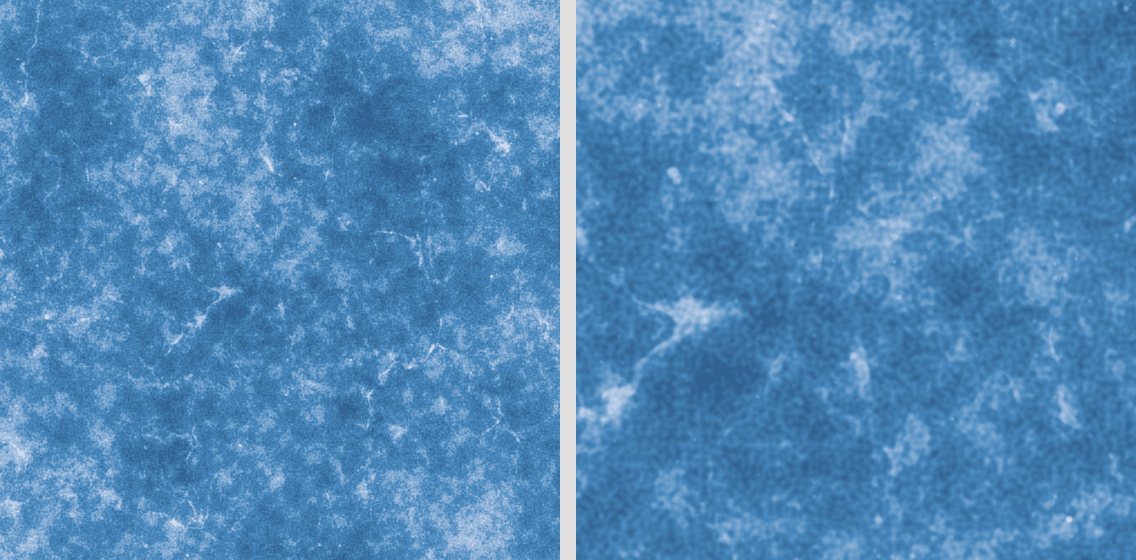
Left, the full canvas; right, a detail of the centre.
Write a three.js fragment shader that draws this texture.

```glsl
#define DEEP vec3(0.22, 0.43, 0.62)
#define MID vec3(0.28, 0.53, 0.74)
#define PALE vec3(0.54, 0.69, 0.84)
#define CLOUD_SCALE 3.2
#define CLOUD_GAIN 2.4
#define GRIT_SCALE 24.0
#define GRIT_GAIN 1.25
#define GRAIN_GAIN 1.6
#define CRACK_CELLS vec2(6.5, 4.8)
#define CRACK_GAIN 1.35
#define TONE_BIAS -0.27

varying vec2 vUv;

vec2 hash2(vec2 p) {
  vec3 q = fract(p.xyx * vec3(0.1031, 0.1030, 0.0973));
  q += dot(q, q.yzx + 33.33);
  return fract((q.xx + q.yz) * q.zy);
}

float gradientAt(vec2 corner, vec2 offset) {
  float angle = 6.2832 * hash2(corner).x;
  return dot(vec2(cos(angle), sin(angle)), offset);
}

float noise(vec2 p) {
  vec2 i = floor(p), f = fract(p);
  vec2 u = f * f * f * (f * (f * 6.0 - 15.0) + 10.0);
  vec2 e = vec2(1.0, 0.0);
  return mix(mix(gradientAt(i, f), gradientAt(i + e, f - e), u.x),
             mix(gradientAt(i + e.yx, f - e.yx), gradientAt(i + 1.0, f - 1.0), u.x), u.y);
}

float fbm(vec2 p, float gain) {
  float sum = 0.0, amplitude = 1.0;
  for (int k = 0; k < 4; k++) {
    sum += amplitude * noise(p);
    p = mat2(1.6, 1.2, -1.2, 1.6) * p + 17.3;
    amplitude *= gain;
  }
  return sum;
}

// Distance to the nearest Voronoi border, in cell units
float borderDistance(vec2 p) {
  vec2 cell = floor(p), f = fract(p), nearest = vec2(8.0);
  for (int y = -1; y <= 1; y++)
    for (int x = -1; x <= 1; x++) {
      vec2 g = vec2(float(x), float(y));
      vec2 r = g + hash2(cell + g) - f;
      if (dot(r, r) < dot(nearest, nearest)) nearest = r;
    }
  float d = 8.0;
  for (int y = -2; y <= 2; y++)
    for (int x = -2; x <= 2; x++) {
      vec2 g = vec2(float(x), float(y));
      vec2 r = g + hash2(cell + g) - f;
      vec2 across = r - nearest;
      if (dot(across, across) > 0.0001)
        d = min(d, dot(0.5 * (nearest + r), normalize(across)));
    }
  return d;
}

// Broken veins: a thin core with a faint pale halo
float cracks(vec2 p, vec2 cells, float seed) {
  float d = borderDistance(p * cells + seed) / cells.x;
  float presence = smoothstep(-0.14, 0.3, noise(p * 5.0 + seed) + 0.5 * noise(p * 17.0 + seed));
  float width = mix(0.0008, 0.0034, presence);
  float core = 1.0 - smoothstep(width * 0.4, width + 0.0012, d);
  return presence * (core + 0.28 * exp(-d * 75.0)) + 0.15 * core;
}

// Round dots, at most one per grid cell
float specks(vec2 p, float cells, float share) {
  vec2 q = p * cells, id = floor(q);
  vec2 pick = hash2(id + cells);
  vec2 center = 0.3 + 0.4 * hash2(id + 71.0);
  float radius = mix(0.07, 0.24, pick.y * pick.y);
  float dotShape = 1.0 - smoothstep(radius * 0.5, radius + 0.06, length(fract(q) - center));
  return step(pick.x, share) * dotShape;
}

// Short tapered scratches leaning to the right as they fall
float scratches(vec2 p) {
  vec2 q = p * 4.0, id = floor(q);
  vec2 pick = hash2(id + 29.0);
  vec2 d = fract(q) - mix(vec2(0.35), vec2(0.65), hash2(id + 5.0));
  vec2 along = normalize(vec2(0.3 + 0.5 * pick.y, -1.0));
  float t = clamp(dot(d, along), -0.16, 0.16);
  float width = 0.016 * (1.0 - abs(t) / 0.18);
  return step(pick.x, 0.4) * (1.0 - smoothstep(width * 0.4, width + 0.006, length(d - along * t)));
}

void main() {
  vec2 p = vUv;
  vec2 bend = vec2(noise(p * 9.0 + 3.7), noise(p * 9.0 + 51.2)) * 0.085
            + vec2(noise(p * 46.0), noise(p * 46.0 + 23.0)) * 0.013;

  // Stained ground
  float cloud = fbm(p * CLOUD_SCALE + 8.4, 0.62);
  float grit = fbm(p * GRIT_SCALE + 40.0, 0.8);
  float tone = TONE_BIAS + CLOUD_GAIN * cloud + GRIT_GAIN * grit;
  tone += GRAIN_GAIN * noise(p * 250.0);
  tone += 1.6 * (length(p - vec2(0.45, 0.5)) - 0.38);
  tone += 0.7 * smoothstep(0.15, 0.5, grit + 0.8 * cloud);

  // Cracks and scratches, worn away by the grit
  float veins = cracks(p + bend, CRACK_CELLS, 13.0) + 0.55 * cracks(p + bend * 0.8, CRACK_CELLS * 1.8, 47.0);
  veins += 0.8 * scratches(p + bend * 0.25);
  tone += CRACK_GAIN * veins * clamp(0.8 + 1.1 * grit, 0.2, 1.2);

  // Chips and pinholes
  tone += 1.1 * specks(p, 85.0, 0.2) + 2.8 * specks(p, 52.0, 0.012);
  tone -= 0.8 * specks(p, 74.0, 0.12);

  tone = clamp(tone, -2.3, 4.2);
  vec3 color = tone < 0.0 ? mix(MID, DEEP, -tone / 1.6) : mix(MID, PALE, tone / 2.05);
  gl_FragColor = vec4(color, 1.0);
}
```
